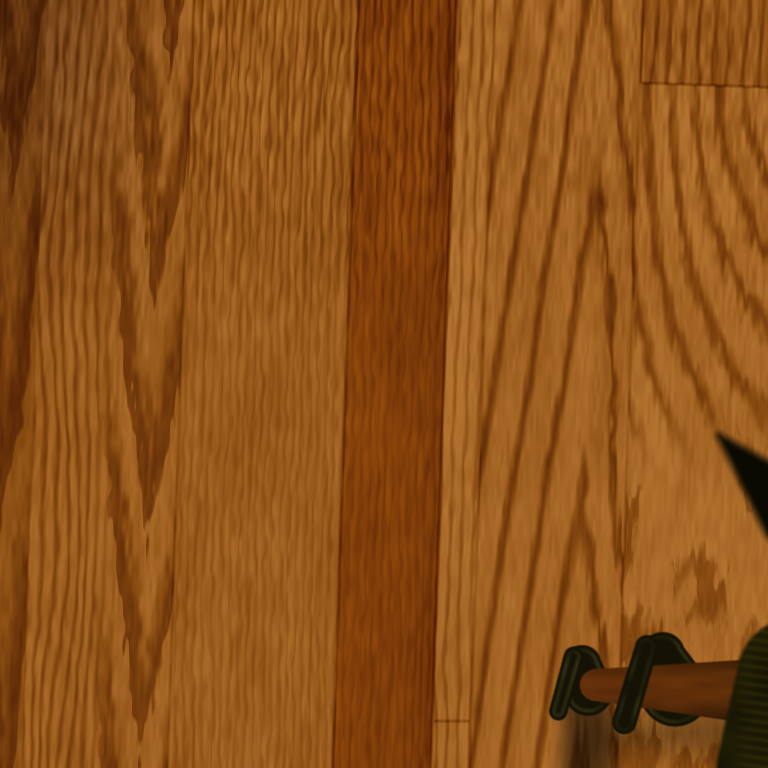
A three.js fragment shader for this texture:

```glsl
// Slanted oak floor planks with cathedral grain, and a dark bracketed rod at the lower right.
#define SLANT 0.034
#define EDGE 0.0018
#define GRAIN_DEPTH 0.72
#define PORE_DEPTH 0.30
#define SEAM_DEPTH 0.42
#define DARK_WOOD vec3(0.40, 0.19, 0.035)
#define MID_WOOD vec3(0.54, 0.30, 0.07)
#define LIGHT_WOOD vec3(0.67, 0.42, 0.165)
#define METAL vec3(0.075, 0.07, 0.015)
#define ROD_WOOD vec3(0.31, 0.15, 0.03)

varying vec2 vUv;

float hash(vec2 p) {
  vec3 q = fract(p.xyx * 0.1031);
  q += dot(q, q.yzx + 33.33);
  return fract((q.x + q.y) * q.z);
}

float noise(vec2 p) {
  vec2 i = floor(p), f = fract(p);
  f = f * f * (3.0 - 2.0 * f);
  return mix(mix(hash(i), hash(i + vec2(1, 0)), f.x),
             mix(hash(i + vec2(0, 1)), hash(i + vec2(1, 1)), f.x), f.y);
}

float fbm(vec2 p) {
  float sum = 0.0, amp = 0.5;
  for (int i = 0; i < 4; i++) {
    sum += amp * noise(p);
    p = p * 2.03 + 17.0;
    amp *= 0.5;
  }
  return sum;
}

// Soft dark line wherever phase crosses an integer
float ring(float phase, float width) {
  return smoothstep(1.0 - width, 1.0, abs(fract(phase) - 0.5) * 2.0);
}

// Flame that starts at a point and fades upward
float flame(float phase) {
  float f = fract(phase);
  return smoothstep(0.0, 0.1, f) * (1.0 - smoothstep(0.2, 0.75, f));
}

float past(float seam, float x) {
  return smoothstep(seam - EDGE, seam + EDGE, x);
}

float seamLine(float d) {
  return 1.0 - smoothstep(0.0006, 0.0035, abs(d));
}

float capsule(vec2 p, vec2 a, vec2 b, float ra, float rb) {
  vec2 ab = b - a;
  float h = clamp(dot(p - a, ab) / dot(ab, ab), 0.0, 1.0);
  return length(p - a - ab * h) - mix(ra, rb, h);
}

float fill(float d, float blur) {
  return 1.0 - smoothstep(-blur, blur, d);
}

vec3 woodColor(float tone) {
  vec3 c = mix(DARK_WOOD, MID_WOOD, clamp(tone * 2.0, -0.6, 1.0));
  return mix(c, LIGHT_WOOD, clamp(tone * 2.0 - 1.0, 0.0, 1.25));
}

vec3 floorBoards(vec2 p) {
  float u = p.x + SLANT * (1.0 - p.y), y = p.y;
  float warp = fbm(vec2(u * 9.0, y * 3.0)) - 0.5;
  float feather = noise(vec2(u * 190.0, y * 38.0)) - 0.5;
  float pores = noise(vec2(u * 270.0, y * 42.0 + 9.0)) - 0.5;
  float w = u + warp * 0.035 + feather * 0.003;
  float crisp = smoothstep(0.5, 0.85, y);

  // Tone of each board, laid from left to right
  float tone = 0.52 - GRAIN_DEPTH * 0.75 * flame((y - 0.28 - 9.0 * abs(w - 0.03)) / 0.43 + feather * 0.2);
  float lines = ring(w * 68.0 + warp, 0.75) * (1.0 - smoothstep(0.13, 0.19, u));
  float flames = flame((y - 0.29 - 6.0 * abs(w - 0.222)) / 0.3 + feather * 0.25) * smoothstep(0.14, 0.18, u);
  tone = mix(tone, 0.82 - GRAIN_DEPTH * (0.72 * lines + 0.95 * flames), past(0.062, u));
  float fine = ring(u * 92.0 + warp * 2.5 + feather * 0.5, 0.8);
  tone = mix(tone, 0.80 - fine * mix(0.22, 0.48, crisp), past(0.252, u));
  float red = past(0.467, u) * (1.0 - past(0.595, u));
  tone = mix(tone, 0.38 - fine * mix(0.16, 0.36, crisp) - 0.22 * smoothstep(0.55, 0.6, u), past(0.467, u));
  tone = mix(tone, 0.98 - 0.42 * ring(w * 62.0, 0.6), past(0.595, u));
  float arch = (y - 0.72 + 8.5 * (sqrt(pow(w - 0.782, 2.0) + 0.00006) - 0.008)) / 0.37;
  tone = mix(tone, 0.87 - GRAIN_DEPTH * ring(arch + warp * 0.5 + feather * 0.14, 0.42), past(0.645, u));
  vec2 bowl = vec2((w - 1.04) / 0.17, (y - 0.93) / 0.48);
  float loops = ring(length(bowl) * 5.2 + warp * 1.6 + feather * 0.3, 0.6);
  float blotch = smoothstep(0.5, 0.68, fbm(vec2(u * 24.0, y * 13.0) + feather * 0.5));
  float right = 0.96 - GRAIN_DEPTH * mix(blotch * 0.75, loops * 0.9, smoothstep(0.36, 0.52, y));
  float endSeam = 0.892 - (p.x - 0.835) * 0.035;
  right = mix(right, 0.72 - 0.5 * ring(w * 55.0, 0.6), past(endSeam, y));
  tone = mix(tone, right, past(0.837, u));

  // Pores, broad mottling and joints
  tone += PORE_DEPTH * (pores + 0.5 * feather) * mix(0.75, 1.4, crisp);
  tone += 0.35 * (fbm(vec2(u * 26.0, y * 7.0)) - 0.47);
  float seams = max(seamLine(u - 0.467), seamLine(u - 0.595));
  seams = max(seams, 0.7 * max(seamLine(u - 0.252), max(seamLine(u - 0.645), seamLine(u - 0.837))));
  seams = max(seams, seamLine(y - endSeam) * past(0.837, u));
  seams = max(seams, seamLine(y - 0.061) * past(0.595, u) * (1.0 - past(0.645, u)));
  vec3 c = woodColor(tone - SEAM_DEPTH * seams) * mix(vec3(1.0), vec3(1.03, 0.93, 0.65), red);
  float dim = (1.0 - smoothstep(0.0, 0.3, p.x)) * smoothstep(0.45, 1.0, y);
  return c * mix(vec3(1.0), vec3(0.76, 0.73, 0.85), dim);
}

// Dark collar: a disc behind the rod, or the leg in front of it
vec3 collar(vec3 c, float d, vec2 p) {
  float shine = smoothstep(-0.012, -0.006, d) * fill(d + 0.004, 0.002) * noise(p * 38.0);
  return mix(c, METAL + shine * vec3(0.13, 0.13, 0.07), fill(d, EDGE));
}

void main() {
  vec2 p = vUv;
  vec3 c = floorBoards(p);

  // Soft shadow under the rod
  c *= 1.0 - 0.55 * fill(capsule(p, vec2(0.765, -0.05), vec2(0.765, 0.07), 0.035, 0.03), 0.022);
  c *= 1.0 - 0.3 * fill(capsule(p, vec2(0.8, 0.04), vec2(0.98, 0.05), 0.02, 0.03), 0.03);

  // Collars, tapered rod, then the front legs
  c = collar(c, capsule(p, vec2(0.758, 0.135), vec2(0.766, 0.1), 0.025, 0.032), p);
  c = collar(c, capsule(p, vec2(0.863, 0.148), vec2(0.879, 0.1), 0.029, 0.046), p);
  float side = (p.y - 0.105) / 0.04;
  vec3 rod = ROD_WOOD * (1.12 - 0.5 * side * side + 0.2 * noise(p * vec2(25.0, 130.0)));
  c = mix(c, rod, fill(capsule(p, vec2(0.776, 0.108), vec2(0.97, 0.1), 0.021, 0.041), EDGE));
  c = collar(c, capsule(p, vec2(0.727, 0.074), vec2(0.747, 0.145), 0.012, 0.013), p);
  c = collar(c, capsule(p, vec2(0.813, 0.06), vec2(0.842, 0.158), 0.016, 0.015), p);

  // Ribbed dark mass and blurred blade at the right edge
  float mass = capsule(p, vec2(1.01, 0.0), vec2(1.035, 0.12), 0.077, 0.075);
  float ribs = ring(p.y * 85.0 + p.x * 12.0, 0.8) * smoothstep(0.95, 0.98, p.x);
  c = mix(c, METAL + vec3(0.05, 0.045, 0.005) * (ribs + noise(p * 30.0)), fill(mass, 0.004));
  float blade = capsule(p, vec2(0.937, 0.432), vec2(1.03, 0.335), 0.003, 0.046);
  c = mix(c, METAL * 0.55, fill(blade, 0.009));

  gl_FragColor = vec4(c, 1.0);
}
```
